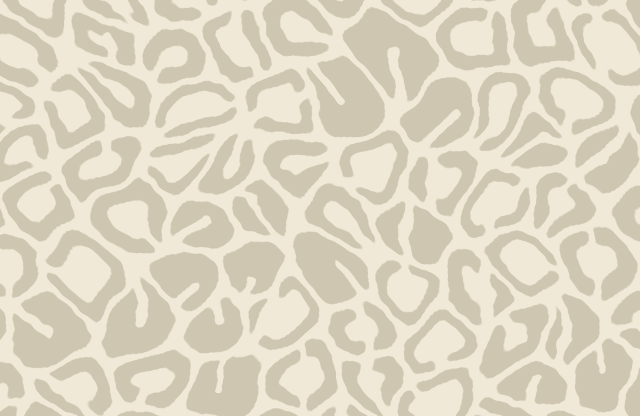
A WebGL 1 fragment shader for this pattern:

```glsl
precision highp float;
// Leopard rosettes in two flat tones. A staggered, jittered cellular grid gives
// each spot a rounded cell; a hollow core and radial notches open it into
// rings, hooks and pairs of blobs. Layered sines bend all the outlines.

uniform vec2 u_resolution;

#define CREAM vec3(0.945, 0.914, 0.843)
#define TAUPE vec3(0.812, 0.776, 0.694)
#define CELL vec2(0.178, 0.136)  // spacing of spots, canvas height = 1
#define JITTER 0.66              // irregularity of the spacing
#define GAP 0.0075               // inset of a spot from its cell border
#define ROUNDING 0.012           // softness of cell corners
#define STROKE 0.021             // thinnest band around a hollow core
#define NOTCH 0.007              // half width of the narrowest notch
#define BLEND 0.014              // rounding where openings meet the band
#define SOLID_SHARE 0.24         // spots without a hollow core
#define SPLIT_SHARE 0.42         // spots cut by a second notch

vec2 hash2(vec2 p) {
  vec2 q = vec2(dot(p, vec2(127.1, 311.7)), dot(p, vec2(269.5, 183.3)));
  return fract(sin(q) * 43758.545);
}

float smoothMin(float a, float b, float k) {
  float h = max(k - abs(a - b), 0.0) / k;
  return min(a, b) - 0.25 * h * h * k;
}

float smoothMax(float a, float b, float k) {
  return -smoothMin(-a, -b, k);
}

// Centre of the spot with the given grid index
vec2 spotCentre(vec2 id) {
  vec2 stagger = vec2(0.5 * mod(id.y, 2.0) - 0.25, 0.0);
  return (id + 0.5 + stagger + JITTER * (hash2(id) - 0.5)) * CELL;
}

// Broad bends, medium wobble and a faint ragged edge
vec2 warp(vec2 p) {
  p += 0.022 * sin(p.yx * vec2(13.0, 10.0) + vec2(1.3, 4.1));
  p += 0.0055 * sin(p.yx * vec2(47.0, 41.0) + p * 23.0 + vec2(2.0, 0.7));
  p += 0.0016 * sin(p.yx * vec2(131.0, 117.0) - p * 71.0);
  return p + 0.0005 * sin(p.yx * 390.0 + p * 170.0);
}

// Distance to a ray of the given direction, starting at the origin
float rayDistance(vec2 p, float angle) {
  vec2 dir = vec2(cos(angle), sin(angle));
  return length(p - dir * max(dot(p, dir), 0.0));
}

// Signed distance to the spots, negative inside
float spots(vec2 p) {
  // Nearest centre
  vec2 base = floor(p / CELL);
  vec2 id = base;
  float nearest = 10.0;
  for (int j = -2; j <= 2; j++) {
    for (int i = -2; i <= 2; i++) {
      vec2 other = base + vec2(float(i), float(j));
      float d = distance(p, spotCentre(other));
      if (d < nearest) {
        nearest = d;
        id = other;
      }
    }
  }

  // Soft minimum of the distances to all cell borders
  vec2 centre = spotCentre(id);
  float sum = 0.0;
  for (int j = -2; j <= 2; j++) {
    for (int i = -2; i <= 2; i++) {
      if (i != 0 || j != 0) {
        vec2 other = spotCentre(id + vec2(float(i), float(j)));
        float d = dot(0.5 * (centre + other) - p, normalize(other - centre));
        sum += exp(-d / ROUNDING);
      }
    }
  }
  float border = -ROUNDING * log(sum);

  // Hollow core joined with one or two notches
  vec2 kind = hash2(id + 17.3);
  vec2 size = hash2(id + 41.9);
  vec2 turn = hash2(id + 73.1);
  float angle = 6.2832 * turn.x;
  float width = NOTCH + 0.006 * size.y;
  float stroke = STROKE + 0.016 * size.x + step(kind.x, SOLID_SHARE);
  float opening = GAP + stroke - border;
  vec2 local = p - centre;
  opening = smoothMin(opening, rayDistance(local, angle) - width, BLEND);
  if (kind.y < SPLIT_SHARE) {
    float second = angle + 2.4 + 1.5 * turn.y;
    opening = smoothMin(opening, rayDistance(local, second) - width, BLEND);
  }
  return smoothMax(GAP - border, -opening, BLEND);
}

void main() {
  vec2 p = gl_FragCoord.xy / u_resolution.y;
  float edge = 0.8 / u_resolution.y;
  float cover = 1.0 - smoothstep(-edge, edge, spots(warp(p)));
  gl_FragColor = vec4(mix(CREAM, TAUPE, cover), 1.0);
}
```
